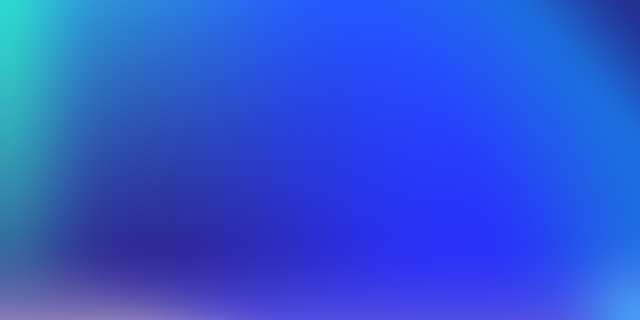
Give the GLSL for this background, as a WebGL 1 fragment shader.

```glsl
precision highp float;
// Soft mesh gradient: electric blue field, teal left glow, azure arc, navy corner, mauve haze.

uniform vec2 u_resolution;

// Field colours
const vec3 INDIGO     = vec3(0.176, 0.149, 0.573);
const vec3 ELECTRIC   = vec3(0.157, 0.184, 0.980);
const vec3 SKY        = vec3(0.176, 0.545, 0.850);
const vec3 COBALT     = vec3(0.141, 0.345, 1.000);
// Accent colours
const vec3 TEAL_HIGH  = vec3(0.176, 0.865, 0.815);
const vec3 TEAL_LOW   = vec3(0.255, 0.843, 0.640);
const vec3 AZURE      = vec3(0.110, 0.439, 0.875);
const vec3 NAVY       = vec3(0.137, 0.190, 0.565);
const vec3 MAUVE      = vec3(0.580, 0.515, 0.745);
const vec3 PERIWINKLE = vec3(0.333, 0.318, 0.890);
const vec3 ICE        = vec3(0.275, 0.627, 0.960);

// Shape settings, in canvas heights
const float TEAL_WIDTH    = 0.22;
const float ARC_FOOT      = 1.82;
const float ARC_BEND      = 0.40;
const float ARC_SOFTNESS  = 0.33;
const float CORNER_REACH  = 0.45;
const float HAZE_HEIGHT   = 0.29;
const float HAZE_STRENGTH = 0.90;
const float ICE_RADIUS    = 0.17;

// Bell-shaped falloff: 1 at the centre, fading over the given radius.
float glow(float dist, float radius) {
    float d = dist / radius;
    return exp(-d * d);
}

// Indigo to electric blue across, brightening upward.
vec3 blueField(vec2 p) {
    vec3 low = mix(INDIGO, ELECTRIC, smoothstep(0.4, 1.45, p.x));
    vec3 high = mix(SKY, COBALT, smoothstep(0.3, 1.1, p.x));
    float lift = pow(clamp((p.y - 0.2) / 0.8, 0.0, 1.0), 1.2);
    return mix(low, high, lift);
}

void main() {
    // The canvas spans 2 by 1 units.
    vec2 p = gl_FragCoord.xy / u_resolution * vec2(2.0, 1.0);
    vec3 color = blueField(p);

    // Teal light along the left edge
    vec3 teal = mix(TEAL_LOW, TEAL_HIGH, p.y);
    color = mix(color, teal, glow(p.x, TEAL_WIDTH) * mix(0.2, 0.95, p.y));

    // Azure region beyond a curved boundary
    float arc = p.x - ARC_FOOT + ARC_BEND * p.y * p.y;
    color = mix(color, AZURE, smoothstep(-ARC_SOFTNESS, ARC_SOFTNESS, arc));

    // Navy shade in the upper right corner
    float cornerDist = (2.0 - p.x) + 0.88 * (1.0 - p.y);
    color = mix(color, NAVY, 1.0 - smoothstep(0.0, CORNER_REACH, cornerDist));

    // Pale haze rising from the lower edge
    vec3 haze = mix(MAUVE, PERIWINKLE, smoothstep(0.35, 0.95, p.x + 1.5 * p.y));
    float rise = max(1.0 - p.y / HAZE_HEIGHT, 0.0);
    color = mix(color, haze, HAZE_STRENGTH * rise * rise);

    // Icy glint in the lower right corner
    color = mix(color, ICE, 0.9 * glow(distance(p, vec2(2.0, 0.0)), ICE_RADIUS));

    gl_FragColor = vec4(color, 1.0);
}
```
